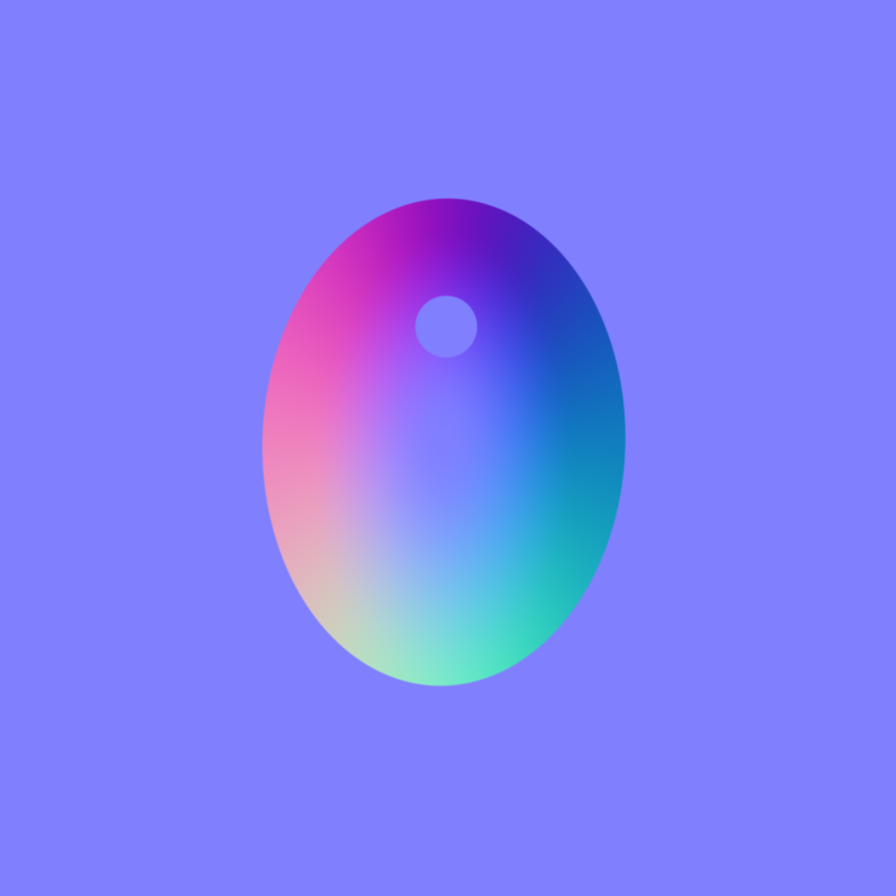
Give the GLSL for this texture map, as a Shadertoy shader.

```glsl
// Tangent-space normal map of a smooth, slightly tilted oval dome with a flat round hole.
#define DOME_CENTER vec2(0.4954, 0.5065)
#define DOME_RADII vec2(0.2025, 0.272)
#define DOME_TILT 0.032
#define HOLE_CENTER vec2(0.498, 0.6354)
#define HOLE_RADIUS 0.0345
#define RIM_SLOPE 0.87
#define BEVEL_WIDTH 0.75
#define TOP_STEEPNESS 0.12
#define EDGE_SOFTNESS 0.0016

// Signed distance to an ellipse, accurate near its rim
float ellipseDistance(vec2 p, vec2 radii) {
    float e = length(p / radii);
    return e * (e - 1.0) / max(length(p / (radii * radii)), 1e-4);
}

float coverage(float dist, float softness) {
    return 1.0 - smoothstep(-softness, softness, dist);
}

// Unit normal: tilts along the ellipse gradient, flat along the central ridge
vec3 domeNormal(vec2 p, vec2 radii) {
    vec2 gradient = p / (radii * radii);
    float steepness = length(gradient) * radii.x;
    steepness *= 1.0 + TOP_STEEPNESS * p.y / radii.y;
    float slope = RIM_SLOPE * smoothstep(0.0, BEVEL_WIDTH, steepness);
    vec2 direction = gradient / max(length(gradient), 1e-4);
    return vec3(-direction * slope, sqrt(1.0 - slope * slope));
}

void mainImage(out vec4 fragColor, in vec2 fragCoord) {
    vec2 uv = fragCoord / iResolution.xy;
    float softness = max(EDGE_SOFTNESS, 0.75 / iResolution.y);

    // Local frame of the tilted dome
    float c = cos(DOME_TILT), s = sin(DOME_TILT);
    vec2 offset = uv - DOME_CENTER;
    vec2 p = vec2(c * offset.x - s * offset.y, s * offset.x + c * offset.y);

    // Dome minus hole
    float dome = coverage(ellipseDistance(p, DOME_RADII), softness);
    float hole = coverage(length(uv - HOLE_CENTER) - HOLE_RADIUS, softness);
    float mask = dome * (1.0 - hole);

    // Encode normals as colour
    vec3 flatColor = vec3(0.5, 0.5, 1.0);
    vec3 domeColor = 0.5 + 0.5 * domeNormal(p, DOME_RADII);
    fragColor = vec4(mix(flatColor, domeColor, mask), 1.0);
}
```
